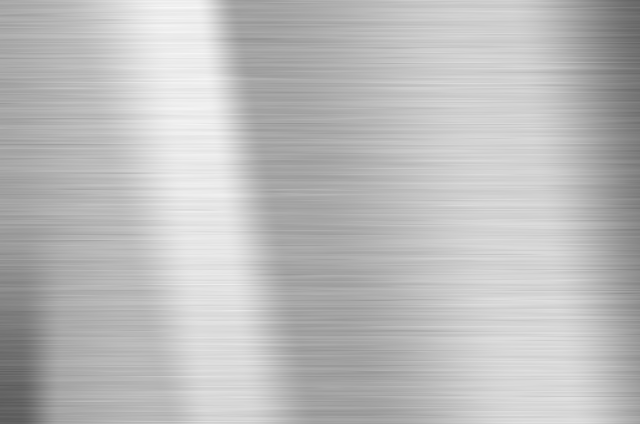
This texture is drawn by a WebGL 2 fragment shader. Its source:

```glsl
#version 300 es
precision highp float;
precision highp int;
// Brushed metal sheet: soft slanted reflections under fine horizontal grain.

uniform vec2 u_resolution;
out vec4 fragColor;

// Integer hash of a lattice cell, 0 to 1.
float hash(ivec2 cell, uint seed) {
    uvec2 q = uvec2(cell) * uvec2(1597u, 3571u) + seed * 7919u;
    uint n = (q.x ^ (q.y * 26699u)) * 747796405u + 289133u;
    n = ((n >> ((n >> 28) + 4u)) ^ n) * 277803737u;
    n = (n >> 22) ^ n;
    return float(n & 65535u) / 65535.0;
}

// Smooth noise along one row; each row has its own phase and streak length.
float rowNoise(float x, int row, float streakLength, uint seed) {
    float phase = 8.0 * hash(ivec2(row, 0), seed + 1u);
    float stretch = mix(0.6, 1.7, hash(ivec2(row, 1), seed + 2u));
    float p = x / (streakLength * stretch) + phase;
    int cell = int(floor(p));
    float t = smoothstep(0.0, 1.0, fract(p));
    return mix(hash(ivec2(cell, row), seed), hash(ivec2(cell + 1, row), seed), t);
}

// Streaks blended between neighbouring rows, centred on zero.
float streaks(vec2 uv, float rows, float streakLength, uint seed) {
    float p = uv.y * rows + 4.0;
    int row = int(floor(p));
    float t = smoothstep(0.0, 1.0, fract(p));
    float low = rowNoise(uv.x, row, streakLength, seed);
    float high = rowNoise(uv.x, row + 1, streakLength, seed);
    return mix(low, high, t) - 0.5;
}

// Sparse thin scratches, mostly zero.
float scratches(vec2 uv, float rows, float streakLength, uint seed) {
    return smoothstep(0.28, 0.5, streaks(uv, rows, streakLength, seed));
}

// Moves a tone to the next one between two edges.
float ramp(float tone, float next, float start, float end, float x) {
    return mix(tone, next, smoothstep(start, end, x));
}

// Broad reflections, slanting to the right towards the bottom.
float reflections(vec2 uv) {
    float x = uv.x;
    float s = 1.0 - uv.y;
    float tone = mix(0.66, 0.61, s);
    tone = ramp(tone, mix(0.75, 0.72, s), -0.02, 0.16 + 0.10 * s, x);
    tone = ramp(tone, mix(0.93, 0.83, s * s), 0.10 + 0.16 * s, 0.26 + 0.07 * s, x);
    float valley = 0.63 + 0.08 * s * (1.0 - s);
    tone = ramp(tone, valley, 0.305 + 0.08 * s, 0.37 + 0.13 * s, x);
    tone = ramp(tone, mix(0.81, 0.85, s), 0.38 + 0.19 * s, 0.73 + 0.09 * s, x);
    tone = ramp(tone, mix(0.40, 0.57, s), 0.79 + 0.10 * s, 1.02 + 0.03 * s, x);

    // Shadow in the lower left corner.
    float shadow = smoothstep(0.45, 1.0, s);
    shadow *= 1.0 - smoothstep(0.03, 0.12 - 0.025 * s, x);
    return tone - 0.24 * shadow;
}

// Fine grain in several widths, with faint light and dark scratches.
float grain(vec2 uv) {
    float g = 0.062 * streaks(uv, 340.0, 0.16, 11u);
    g += 0.022 * streaks(uv, 190.0, 0.28, 23u);
    g += 0.014 * streaks(uv, 85.0, 0.45, 37u);
    g += 0.012 * streaks(uv, 340.0, 0.04, 41u);
    g += 0.026 * scratches(uv, 340.0, 0.13, 53u);
    g -= 0.034 * scratches(uv, 340.0, 0.16, 67u);
    return g;
}

void main() {
    vec2 uv = gl_FragCoord.xy / u_resolution;
    float tone = reflections(uv);
    float contrast = mix(1.1, 0.8, smoothstep(0.75, 0.95, tone));
    fragColor = vec4(vec3(clamp(tone + contrast * grain(uv), 0.0, 1.0)), 1.0);
}
```
